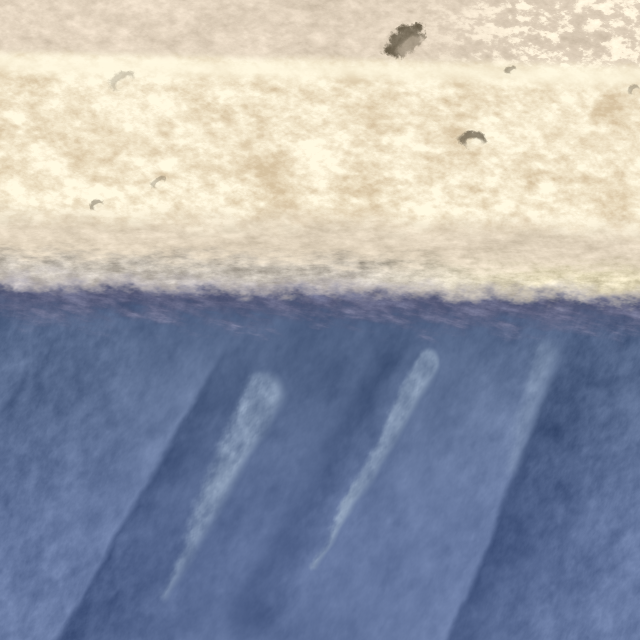
Give the GLSL for this texture, as a WebGL 2 fragment shader.

```glsl
#version 300 es
precision highp float;
uniform vec2 u_resolution;
out vec4 fragColor;

float hash(vec2 p) {
  return fract(sin(dot(p, vec2(127.1, 311.7))) * 43758.545);
}

float noise(vec2 p) {
  vec2 i = floor(p), f = fract(p);
  f = f * f * (3.0 - 2.0 * f);
  return mix(mix(hash(i), hash(i + vec2(1, 0)), f.x),
             mix(hash(i + vec2(0, 1)), hash(i + vec2(1, 1)), f.x), f.y);
}

// Fractal noise, centred on zero
float fbm(vec2 p) {
  float sum = 0.0, amp = 0.5;
  for (int i = 0; i < 4; i++) {
    sum += amp * (noise(p) - 0.5);
    p = mat2(1.6, 1.2, -1.2, 1.6) * p + 7.3;
    amp *= 0.62;
  }
  return sum;
}

// Soft tapered stroke from a to b
float stroke(vec2 p, vec2 a, vec2 b, float wa, float wb, float soft) {
  vec2 ab = b - a;
  float t = clamp(dot(p - a, ab) / dot(ab, ab), 0.0, 1.0);
  float d = length(p - a - ab * t) - mix(wa, wb, t);
  return 1.0 - smoothstep(-soft, soft, d);
}

// Slanted fold: bright on the left of its edge, dark on the right
float fold(vec2 p, float x0, float slope, float lit, float shade) {
  float d = x0 + slope * p.y - p.x;
  float side = smoothstep(-0.008, 0.008, d);
  return side * exp(-max(d, 0.0) / lit) - (1.0 - side) * exp(min(d, 0.0) / shade);
}

vec3 sandColor(vec2 p, float h) {
  vec2 slant = vec2(p.x - 0.5 * p.y, p.y + 0.25 * p.x);
  float coarse = fbm(slant * vec2(9, 17));
  float grain = fbm(slant * vec2(36, 62) + 20.0);
  float speck = fbm(slant * vec2(85, 125) + 50.0);
  float tone = 0.60 + coarse * 1.6 + grain * 1.7 + speck * 0.9;
  vec3 cream = mix(vec3(0.88, 0.81, 0.69), vec3(1.0, 0.965, 0.87), clamp(tone, -0.3, 1.1));
  // Upper terrace and its bright lip
  vec3 terrace = vec3(0.885, 0.825, 0.745) + grain * 0.15 + speck * 0.10 + coarse * 0.08;
  float chips = smoothstep(0.62, 0.85, p.x) * smoothstep(-0.05, 0.15, grain + speck * 0.5);
  terrace += vec3(0.10, 0.11, 0.10) * chips;
  vec3 col = mix(cream, terrace, smoothstep(0.910, 0.926, h + grain * 0.012));
  float lip = exp(-pow((h - 0.901 + coarse * 0.01) / 0.017, 2.0));
  col = mix(col, vec3(1.0, 0.97, 0.875), lip * 0.7);
  // Darker foot of the bank, lightly layered
  float layers = fbm(p * vec2(28, 95) + 4.0);
  vec3 foot = vec3(0.88, 0.825, 0.74) + layers * 0.17 + speck * 0.10;
  col = mix(col, foot, 1.0 - smoothstep(0.635, 0.695, h + coarse * 0.04));
  vec3 rim = vec3(0.79, 0.76, 0.715) + layers * 0.30 + grain * 0.22 + speck * 0.16;
  rim += vec3(0.10, 0.09, 0.01) * smoothstep(0.5, 0.9, p.x);
  return mix(col, rim, 1.0 - smoothstep(0.580, 0.622, h + layers * 0.04));
}

// Pebbles and pits: xy centre, z radius, w strength
vec3 addPits(vec3 col, vec2 p) {
  vec4 pits[7] = vec4[7](
    vec4(0.634, 0.937, 0.040, 0.9), vec4(0.737, 0.783, 0.021, 0.75),
    vec4(0.150, 0.680, 0.016, 0.5), vec4(0.188, 0.874, 0.027, 0.3),
    vec4(0.799, 0.891, 0.012, 0.5), vec4(0.246, 0.715, 0.014, 0.35),
    vec4(0.990, 0.860, 0.014, 0.4));
  float rough = fbm(p * 75.0);
  for (int i = 0; i < 7; i++) {
    float tilt = i == 1 ? 0.0 : 0.45;
    vec2 q = mat2(0.9, -tilt, tilt, 0.9) * (p - pits[i].xy) / pits[i].z;
    q.y *= 1.6;
    float core = 1.0 - smoothstep(0.4, 0.75, length(q - vec2(0.15, -0.5)) + rough * 0.6);
    float m = 1.0 - smoothstep(0.65, 1.0, length(q) + rough * 0.9);
    m *= 1.0 - core * (i == 0 ? 0.5 : 0.95);
    col = mix(col, vec3(0.43, 0.39, 0.32) + rough * 0.25, m * pits[i].w);
  }
  return col;
}

vec3 clothColor(vec2 p, float h) {
  vec2 along = vec2(p.x - 0.45 * p.y, p.y + 0.2 * p.x);
  float mottle = fbm(along * vec2(15, 10) + 3.0);
  float grain = fbm(along * vec2(46, 32) + 9.0);
  float weave = fbm(along * vec2(105, 75) + 31.0);
  vec2 q = p + vec2(0.018 * mottle + 0.012 * grain, 0.0);
  // Broad folds
  float light = fold(q, -0.245, 0.68, 0.06, 0.06) * 0.5;
  light += fold(q, 0.085, 0.59, 0.20, 0.10) * 0.85;
  light += fold(q, 0.700, 0.395, 0.20, 0.10) * 0.9;
  light += 0.5 * smoothstep(0.80, 1.0, p.x + 0.3 * (0.3 - p.y));
  light -= 0.8 * stroke(q, vec2(0.62, 0.47), vec2(0.40, 0.04), 0.012, 0.035, 0.025);
  light *= 1.0 - smoothstep(0.39, 0.52, h + mottle * 0.1);
  float rough = 0.6 + 0.6 * smoothstep(0.15, 0.45, abs(p.x - 0.5));
  light += mottle * 1.0 + (grain * 1.1 + weave * 0.65) * rough;
  vec3 col = mix(vec3(0.325, 0.395, 0.525), vec3(0.36, 0.43, 0.585), smoothstep(0.5, 0.1, p.y));
  col += light * vec3(0.095, 0.095, 0.095);
  // Pale streaks
  float pale = stroke(q, vec2(0.414, 0.385), vec2(0.258, 0.07), 0.031, 0.005, 0.010) * 0.75;
  pale += stroke(q, vec2(0.672, 0.435), vec2(0.495, 0.115), 0.019, 0.003, 0.006) * 0.8;
  pale += stroke(q, vec2(0.855, 0.445), vec2(0.800, 0.27), 0.020, 0.004, 0.014) * 0.5;
  col = mix(col, vec3(0.53, 0.60, 0.70) + grain * 0.18, clamp(pale * (0.85 + mottle + grain), 0.0, 1.0));
  // Violet shadow under the bank
  float wisps = fbm(p * vec2(24, 75) + vec2(0.0, 14.0 * p.x));
  vec3 violet = vec3(0.37, 0.385, 0.50) + wisps * 0.30 + weave * 0.08;
  return mix(col, violet, smoothstep(0.485, 0.545, h + wisps * 0.07));
}

void main() {
  vec2 p = gl_FragCoord.xy / u_resolution;
  float h = p.y + 0.022 * p.x;
  float fray = fbm(p * vec2(34, 60)) * 0.032;
  vec3 sand = addPits(sandColor(p, h), p);
  vec3 col = mix(clothColor(p, h), sand, smoothstep(0.540, 0.566, h + fray));
  // Lilac haze along the seam
  float seam = exp(-pow((h + fray - 0.560) / 0.014, 2.0));
  col = mix(col, vec3(0.66, 0.64, 0.70), seam * 0.4);
  fragColor = vec4(clamp(col, 0.0, 1.0), 1.0);
}
```
